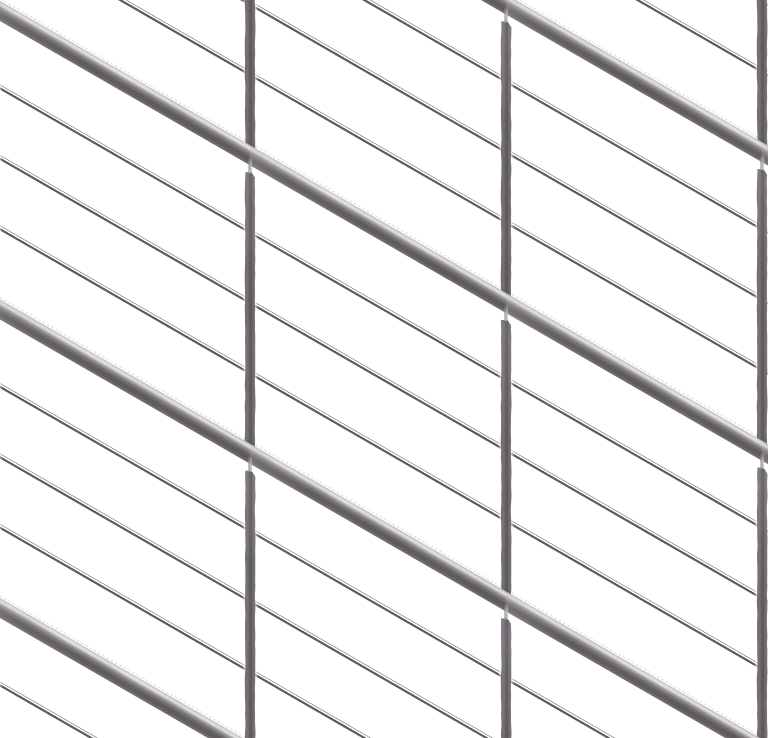
Reproduce this pattern procedurally as a WebGL 2 fragment shader.

```glsl
#version 300 es
precision highp float;

uniform vec2 u_resolution;
out vec4 fragColor;

// Lengths are in post spacings
const float POSTS_ACROSS = 3.0;
const float POST_X = 0.977;
const float POST_HALF = 0.0195;
const float POST_TOP = 0.066;
const float STEM_HALF = 0.007;
const float SLOPE = 0.577;
const float RAIL_GAP = 1.166;
const float RAIL_Y = 0.043;
const float RAIL_HALF = 0.034;
const float BAR_FIRST = 0.297;
const float BAR_GAP = 0.275;
const float BAR_HALF = 0.0088;
const int BAR_COUNT = 3;
const float DOT_RATE = 60.0;
const float DOT_STRENGTH = 0.16;
const float EDGE_WEAR = 0.003;
const float TONE_WEAR = 0.05;

const vec3 WHITE = vec3(1.0);
const vec3 PALE = vec3(0.87);
const vec3 SILVER = vec3(0.74, 0.73, 0.75);
const vec3 GREY = vec3(0.60, 0.59, 0.60);
const vec3 STEEL = vec3(0.46, 0.44, 0.44);
const vec3 DARK = vec3(0.38, 0.36, 0.36);

vec2 hashGradient(vec2 cell) {
    float a = 6.2832 * fract(sin(dot(cell, vec2(127.1, 311.7))) * 4375.85);
    return vec2(cos(a), sin(a));
}

float gradientNoise(vec2 p) {
    vec2 i = floor(p), f = fract(p);
    vec2 u = f * f * f * (f * (f * 6.0 - 15.0) + 10.0);
    vec2 e = vec2(0.0, 1.0);
    float a = dot(hashGradient(i), f);
    float b = dot(hashGradient(i + e.yx), f - e.yx);
    float c = dot(hashGradient(i + e.xy), f - e.xy);
    float d = dot(hashGradient(i + e.yy), f - e.yy);
    return mix(mix(a, b, u.x), mix(c, d, u.x), u.y);
}

float centredMod(float x, float period) {
    return mod(x + 0.5 * period, period) - 0.5 * period;
}

float coverage(float dist, float pixel) {
    return clamp(0.5 - dist / pixel, 0.0, 1.0);
}

// Tube shading, t runs from -1 at the upper edge to 1 at the lower
vec3 railColour(float t) {
    vec3 c = mix(SILVER, PALE, smoothstep(-1.0, -0.75, t));
    c = mix(c, GREY, smoothstep(-0.65, -0.3, t));
    c = mix(c, STEEL, smoothstep(-0.35, 0.0, t));
    c = mix(c, DARK, smoothstep(0.0, 0.3, t));
    return mix(c, STEEL, smoothstep(0.55, 1.0, t));
}

vec3 barColour(float t) {
    vec3 c = mix(GREY, WHITE, smoothstep(-0.8, -0.45, t));
    return mix(c, DARK, smoothstep(-0.2, 0.25, t));
}

vec3 postColour(float t, float below) {
    vec3 c = mix(STEEL, DARK, smoothstep(-0.5, 0.0, t));
    c = mix(c, STEEL, smoothstep(0.25, 0.7, t));
    float upper = 1.0 - smoothstep(0.1, 0.5, below);
    return c + vec3(0.04, 0.04, 0.06) * upper;
}

void main() {
    float pixel = POSTS_ACROSS / u_resolution.x;
    vec2 p = vec2(gl_FragCoord.x, u_resolution.y - gl_FragCoord.y) * pixel;
    float cosine = inversesqrt(1.0 + SLOPE * SLOPE);
    float drop = p.y - SLOPE * p.x - RAIL_Y;
    float across = centredMod(p.x - POST_X, 1.0);
    float below = mod(drop + SLOPE * across, RAIL_GAP);
    float tone = 1.0 + TONE_WEAR * gradientNoise(p * vec2(5.0, 7.0));
    vec3 colour = WHITE;

    // Thin bars, with a glint where they meet the posts
    float glint = 1.0 - smoothstep(0.0, 0.014, abs(across) - POST_HALF);
    for (int i = 0; i < BAR_COUNT; i++) {
        float d = cosine * centredMod(drop - BAR_FIRST - float(i) * BAR_GAP, RAIL_GAP);
        vec3 bar = mix(barColour(d / BAR_HALF) * tone, WHITE, 0.6 * glint);
        colour = mix(colour, bar, coverage(abs(d) - BAR_HALF, pixel));
    }

    // Posts with a clipped top corner and slightly rough sides
    float rough = EDGE_WEAR * gradientNoise(vec2(across * 20.0, p.y * 18.0));
    float topEdge = POST_TOP + 1.6 * max(across - 0.3 * POST_HALF, 0.0);
    float postDist = max(abs(across) - POST_HALF + rough, topEdge - below);
    vec3 post = postColour(across / POST_HALF, below) * tone;
    colour = mix(colour, post, coverage(postDist, pixel));

    // Handrails, lighter just after each post
    float railDist = cosine * centredMod(drop, RAIL_GAP);
    float sincePost = fract(p.x - POST_X);
    vec3 rail = railColour(railDist / RAIL_HALF) * tone;
    rail = mix(rail, SILVER, 0.25 * exp(-9.0 * sincePost));
    colour = mix(colour, rail, coverage(abs(railDist) - RAIL_HALF, pixel));

    // Faint dots along the upper rail edge
    float dots = 0.5 + 0.5 * sin(6.2832 * DOT_RATE * p.x);
    float dotLine = coverage(abs(railDist + RAIL_HALF + 0.007) - 0.002, pixel);
    colour *= 1.0 - DOT_STRENGTH * dots * dotLine;

    // Stems joining posts to handrails
    float stemDist = max(abs(across) - STEM_HALF, below - POST_TOP - 0.004);
    vec3 stem = mix(GREY, SILVER, smoothstep(-STEM_HALF, STEM_HALF, across));
    float joint = smoothstep(0.0, 0.04, below);
    colour = mix(colour, stem, 0.85 * joint * coverage(stemDist, pixel));

    fragColor = vec4(clamp(colour, 0.0, 1.0), 1.0);
}
```
